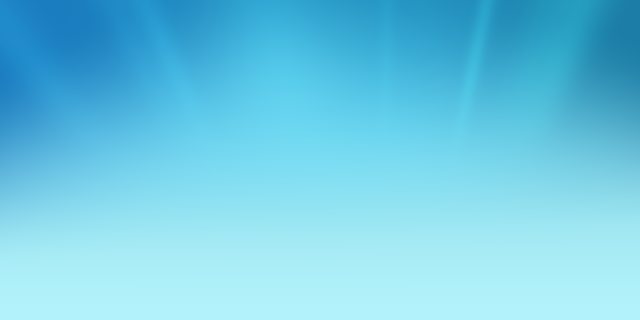
This background is drawn by a Shadertoy shader. Its source:

```glsl
// Soft light rays fanning upward through blue water into a pale cyan haze.

// Each ray: position along the top edge, half width, strength, teal tint.
const vec4 RAYS[8] = vec4[8](
    vec4(-0.020, 0.055, 0.35, 0.0),
    vec4( 0.175, 0.030, 0.22, 0.0),
    vec4( 0.225, 0.026, 0.42, 0.1),
    vec4( 0.415, 0.075, 0.42, 0.3),
    vec4( 0.606, 0.013, 0.16, 0.5),
    vec4( 0.761, 0.014, 0.48, 0.7),
    vec4( 0.865, 0.045, 0.30, 0.9),
    vec4( 0.915, 0.040, 0.42, 0.9));

vec3 deepWater(float x) {
    vec3 left = vec3(0.10, 0.48, 0.745);
    vec3 middle = vec3(0.13, 0.57, 0.755);
    vec3 right = vec3(0.11, 0.49, 0.65);
    vec3 color = mix(left, middle, smoothstep(0.0, 0.5, x));
    return mix(color, right, smoothstep(0.6, 1.0, x));
}

void mainImage(out vec4 fragColor, in vec2 fragCoord) {
    vec2 uv = fragCoord / iResolution.xy;
    float depth = 1.0 - uv.y;

    // Water darkens toward the upper corners, more so on the left.
    float side = pow(abs(uv.x - 0.5) * 2.0, 2.0);
    vec2 sideShift = uv.x < 0.5 ? vec2(0.30, 0.05) : vec2(0.22, -0.05);
    vec2 hazeRange = vec2(-0.10, 0.80) + sideShift * side;
    float haze = smoothstep(hazeRange.x, hazeRange.y, depth);

    // Rays share a vanishing point below the canvas.
    float fan = 0.586 + (uv.x - 0.586) * 1.69 / (1.69 - depth);
    float rayFade = (0.8 + 0.6 * depth) * (1.0 - smoothstep(0.15, 0.58, depth));
    vec3 water = deepWater(uv.x);
    for (int i = 0; i < 8; i++) {
        vec4 ray = RAYS[i];
        float offset = (fan - ray.x) / ray.y;
        vec3 light = mix(vec3(0.18, 0.70, 0.91), vec3(0.20, 0.80, 0.87), ray.w);
        water = mix(water, light, ray.z * rayFade * exp(-offset * offset));
    }

    // Pale haze brightens to the bottom, with a vivid cyan transition band.
    vec3 pale = mix(vec3(0.60, 0.89, 0.94), vec3(0.70, 0.95, 0.98),
                    smoothstep(0.55, 1.0, depth));
    vec3 color = mix(water, pale, haze);
    color += vec3(0.0, 0.07, 0.07) * 4.0 * haze * (1.0 - haze) * (1.0 - 0.85 * side);

    // Wide glow around the central column.
    vec2 glow = (uv - vec2(0.43, 0.70)) / vec2(0.13, 0.28);
    color = mix(color, vec3(0.48, 0.87, 0.96), 0.28 * exp(-dot(glow, glow)));

    fragColor = vec4(color, 1.0);
}
```
